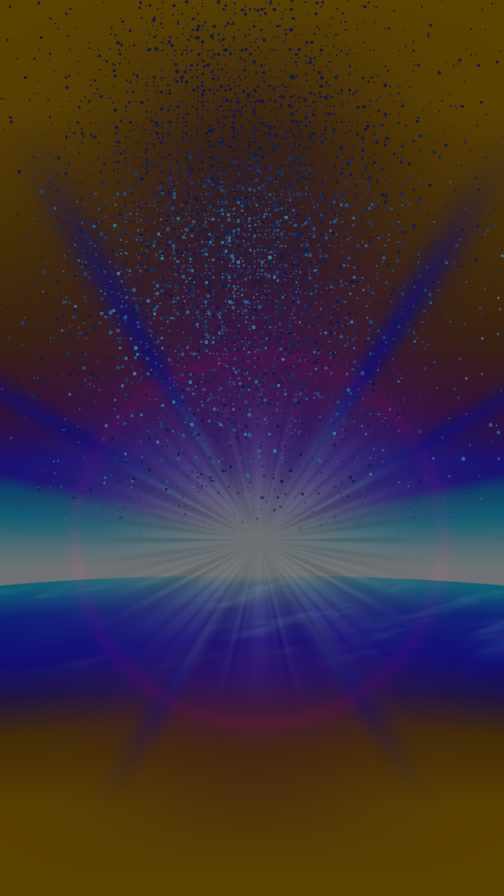
This background is drawn by a WebGL 2 fragment shader. Its source:

```glsl
#version 300 es
precision highp float;
// A pale sunrise over a curved planet, with blue rays, a lens ring and star dust.
// Height ramps for the middle and the sides are blended across the canvas,
// then angular rays, a distance-based ring and hashed star cells are layered on.

uniform vec2 u_resolution;
out vec4 fragColor;

const vec3 GOLD = vec3(0.35, 0.255, 0.0);
const vec3 PALE = vec3(0.43, 0.445, 0.455);
const vec3 BLUE = vec3(0.06, 0.05, 0.46);

float hash(vec2 p) {
  return fract(sin(dot(p, vec2(127.1, 311.7))) * 43758.5453);
}

float noise(vec2 p) {
  vec2 i = floor(p), f = fract(p);
  f = f * f * (3.0 - 2.0 * f);
  return mix(mix(hash(i), hash(i + vec2(1, 0)), f.x),
             mix(hash(i + vec2(0, 1)), hash(i + vec2(1, 1)), f.x), f.y);
}

float fbm(vec2 p) {
  float sum = 0.0, amp = 0.5;
  for (int i = 0; i < 4; i++) {
    sum += amp * noise(p);
    p = p * 2.03 + 7.1;
    amp *= 0.5;
  }
  return sum;
}

// Adds the next colour of a ramp between two heights.
void stop(inout vec3 c, vec3 next, float from, float to, float h) {
  c = mix(c, next, clamp((h - from) / (to - from), 0.0, 1.0));
}

vec3 skyColor(float h, float x, float middle) {
  vec3 core = PALE;
  stop(core, vec3(0.38, 0.37, 0.48), 0.08, 0.146, h);
  stop(core, vec3(0.28, 0.22, 0.47), 0.146, 0.215, h);
  stop(core, vec3(0.25, 0.13, 0.42), 0.215, 0.29, h);
  stop(core, vec3(0.26, 0.08, 0.31), 0.29, 0.41, h);
  stop(core, vec3(0.22, 0.10, 0.17), 0.41, 0.62, h);
  stop(core, vec3(0.24, 0.14, 0.04), 0.62, 0.86, h);
  stop(core, GOLD, 0.86, 1.14, h);

  float wedge = h * 0.2 / (0.07 + 0.25 * abs(x));
  vec3 side = PALE;
  stop(side, vec3(0.30, 0.42, 0.46), 0.03, 0.08, wedge);
  stop(side, vec3(0.05, 0.36, 0.45), 0.08, 0.14, wedge);
  stop(side, vec3(0.04, 0.25, 0.42), 0.14, 0.20, wedge);
  stop(side, vec3(0.09, 0.06, 0.45), 0.20, 0.23, wedge);
  stop(side, vec3(0.20, 0.06, 0.21), 0.24, 0.34, h);
  stop(side, vec3(0.22, 0.13, 0.06), 0.34, 0.48, h);
  stop(side, vec3(0.28, 0.19, 0.01), 0.48, 0.70, h);
  stop(side, GOLD, 0.70, 0.95, h);
  return mix(side, core, middle);
}

vec3 planetColor(float depth, vec2 p, float middle) {
  vec3 core = PALE;
  stop(core, vec3(0.30, 0.37, 0.46), 0.0, 0.02, depth);
  stop(core, vec3(0.21, 0.23, 0.48), 0.02, 0.065, depth);
  stop(core, vec3(0.15, 0.10, 0.47), 0.065, 0.13, depth);
  stop(core, vec3(0.18, 0.08, 0.40), 0.13, 0.20, depth);
  stop(core, vec3(0.24, 0.10, 0.23), 0.20, 0.27, depth);
  stop(core, vec3(0.27, 0.15, 0.07), 0.27, 0.35, depth);
  stop(core, GOLD, 0.35, 0.60, depth);

  vec3 side = vec3(0.03, 0.36, 0.47);
  stop(side, vec3(0.05, 0.12, 0.47), 0.01, 0.065, depth);
  stop(side, BLUE, 0.065, 0.15, depth);
  stop(side, vec3(0.12, 0.08, 0.25), 0.15, 0.225, depth);
  stop(side, vec3(0.26, 0.17, 0.02), 0.225, 0.30, depth);
  stop(side, GOLD, 0.30, 0.45, depth);

  // Thin slanted clouds near the limb.
  float cloud = smoothstep(0.48, 0.8, fbm(vec2(p.x * 6.0, p.y * 34.0 - p.x * 7.0)));
  cloud *= smoothstep(0.0, 0.03, depth) * smoothstep(0.22, 0.06, depth);
  return mix(side, core, middle) + cloud * vec3(0.08, 0.13, 0.06);
}

void main() {
  // The canvas is one unit wide, with x measured from its middle.
  vec2 p = (gl_FragCoord.xy - vec2(0.5 * u_resolution.x, 0.0)) / u_resolution.y * 16.0 / 9.0;
  float px = 16.0 / 9.0 / u_resolution.y;
  float h = p.y - 0.637 + 0.084 * p.x * p.x;
  float middle = exp(-p.x * p.x / 0.085);
  float above = smoothstep(-px, px, h);
  vec3 color = mix(planetColor(max(-h, 0.0), p, middle), skyColor(max(h, 0.0), p.x, middle), above);

  // Rays mirrored around the sun, pale near it and blue further out.
  vec2 q = p - vec2(0.014, 0.706);
  float r = length(q), angle = atan(abs(q.y), abs(q.x));
  float steep = exp(-pow((angle - 1.02 + 0.02 * sign(q.x)) / 0.055, 2.0));
  float shallow = exp(-pow((angle - 0.52) / 0.045, 2.0));
  float reach = mix(smoothstep(0.66, 0.2, r) * 0.55, smoothstep(1.02, 0.4, r) * 0.8, above);
  float ray = max(steep, shallow * 0.85) * reach * smoothstep(0.08, 0.25, r);
  color = mix(color, mix(vec3(0.30, 0.36, 0.50), BLUE, smoothstep(0.1, 0.42, r)), ray);
  float fan = noise(vec2(angle * 22.0, 3.0)) - 0.5;
  color += fan * 0.09 * exp(-pow((r - 0.16) / 0.12, 2.0));

  // Reddish lens ring.
  float ring = exp(-pow((r - 0.365) / 0.016, 2.0));
  color += ring * vec3(0.055, -0.01, 0.015);

  // Star dust, dense in a tall column above the sun.
  vec2 d = (p - vec2(-0.03, 1.30)) / vec2(0.25, 0.36);
  float dust = exp(-dot(d, d));
  color = mix(color, vec3(0.13, 0.09, 0.22), 0.3 * dust);
  for (int i = 0; i < 4; i++) {
    float scale = 42.0 + 28.0 * float(i);
    vec2 cell = floor(p * scale), seed = cell + 19.0 * float(i);
    vec2 spot = 0.3 + 0.4 * vec2(hash(seed + 3.7), hash(seed + 8.3));
    float size = mix(0.0008, 0.0036, pow(hash(seed + 5.1), 3.0));
    float star = smoothstep(size + px, size - px * 0.5, length(fract(p * scale) - spot) / scale);
    star *= step(hash(seed), 0.6 * dust + 0.015) * smoothstep(0.05, 0.2, h);
    float bright = hash(seed + 2.9) * smoothstep(1.65, 1.3, p.y);
    vec3 tint = mix(vec3(0.07, 0.08, 0.27), vec3(0.22, 0.50, 0.68), bright * bright);
    color = mix(color, tint, star * 0.9);
  }
  fragColor = vec4(clamp(color, 0.0, 1.0), 1.0);
}
```
